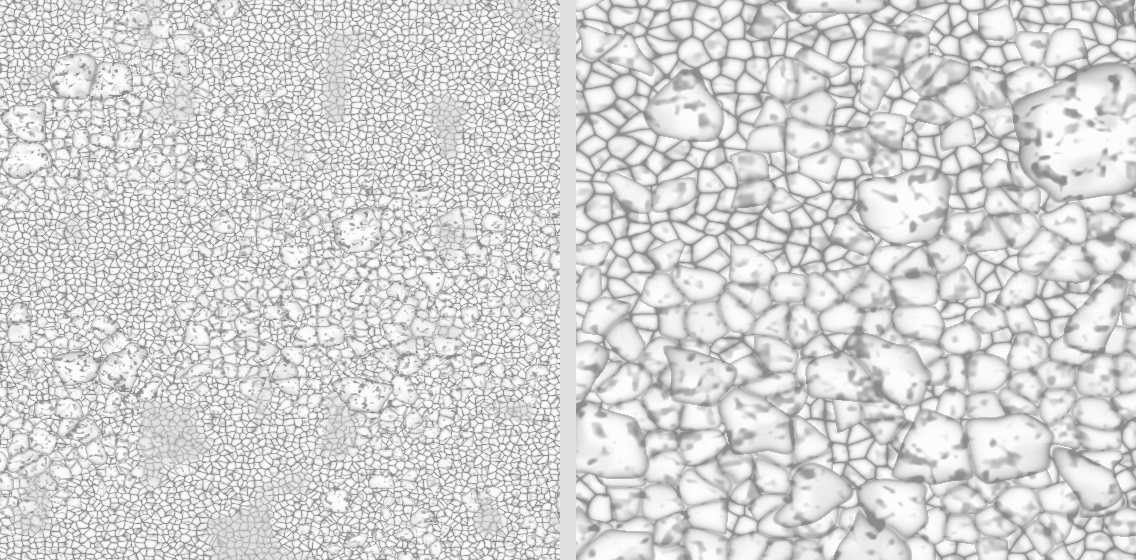
Left: the whole. Right: its middle third, enlarged.
Reproduce this texture map procedurally as a WebGL 2 fragment shader.

```glsl
#version 300 es
precision highp float;
precision highp int;

uniform vec2 u_resolution;
out vec4 fragColor;

// Integer hash: two random values per lattice cell
vec2 hash2(vec2 cell) {
    uvec2 v = uvec2(ivec2(cell)) * 1664525u + 1013904223u;
    v.x += v.y * 1664525u;
    v.y += v.x * 1664525u;
    v ^= v >> 16u;
    v.x += v.y * 1664525u;
    v.y += v.x * 1664525u;
    v ^= v >> 16u;
    return vec2(v & 65535u) / 65535.0;
}

float noise(vec2 p) {
    vec2 cell = floor(p), f = fract(p);
    f = f * f * (3.0 - 2.0 * f);
    float low = mix(hash2(cell).x, hash2(cell + vec2(1, 0)).x, f.x);
    float high = mix(hash2(cell + vec2(0, 1)).x, hash2(cell + vec2(1, 1)).x, f.x);
    return mix(low, high, f.y);
}

vec2 grainCentre(vec2 cell) {
    return cell + 0.5 + 0.86 * (hash2(cell) - 0.5);
}

// Rounded distance to the grain border in x, grain cell in yz
vec3 grain(vec2 p) {
    vec2 base = floor(p), nearest = base, toNearest = vec2(9);
    for (int y = -1; y <= 1; y++)
    for (int x = -1; x <= 1; x++) {
        vec2 cell = base + vec2(x, y);
        vec2 offset = grainCentre(cell) - p;
        if (dot(offset, offset) < dot(toNearest, toNearest)) {
            toNearest = offset;
            nearest = cell;
        }
    }
    float borders = 0.0;
    for (int y = -2; y <= 2; y++)
    for (int x = -2; x <= 2; x++) {
        if (x == 0 && y == 0) continue;
        vec2 offset = grainCentre(nearest + vec2(x, y)) - p;
        float d = dot(0.5 * (offset + toNearest), normalize(offset - toNearest));
        borders += exp(-18.0 * d);
    }
    return vec3(-log(borders) / 18.0, nearest);
}

// Dark groove rising to a pale, worn top
float grainTone(float d, float scale) {
    return 0.99 - 0.42 * exp(-max(d, 0.0) * 11.0 * pow(85.0 / scale, 0.4));
}

void main() {
    vec2 p = gl_FragCoord.xy / min(u_resolution.x, u_resolution.y);

    // Uneven outlines, slightly wider than tall
    vec2 wobble = vec2(noise(p * 65.0), noise(p * 65.0 + 131.0)) - 0.5;
    vec2 q = p * vec2(0.9, 1.08) + 0.006 * wobble;

    // Bed of fine grains
    float tone = grainTone(grain(q * 85.0).x, 85.0);
    float stoniness = 0.0;

    // Scattered stones, each layer larger and rarer
    float scale = 52.0, share = 0.75;
    for (int layer = 1; layer <= 3; layer++) {
        vec2 shift = vec2(37.3, 71.7) * float(layer);
        vec3 stone = grain(q * scale + shift);
        vec2 place = (stone.yz - shift) / scale;
        float crowding = smoothstep(0.25, 0.75, noise(place * 5.0 + 19.0));
        if (hash2(stone.yz + 503.0).y < share * crowding) {
            float edge = 0.0012 * scale;
            float cover = smoothstep(-edge, edge, stone.x);
            tone = mix(tone, grainTone(stone.x, scale), cover);
            stoniness = mix(stoniness, float(layer) / 3.0, cover);
        }
        scale *= 0.53;
        share *= 0.4;
    }

    // Pits and gentle relief on the surfaces
    float pits = 0.6 * noise(q * 175.0) + 0.4 * noise(q * 290.0 + 47.0);
    tone -= (0.18 + 0.22 * stoniness) * smoothstep(0.5, 0.88, pits);
    tone -= 0.10 * stoniness * smoothstep(0.45, 0.9, noise(q * 70.0 + 83.0));

    // Soft patches of dust between the stones
    float dust = smoothstep(0.7, 0.92, noise(p * 15.0 + 211.0));
    tone = mix(tone, 0.8, 0.55 * dust * (1.0 - stoniness));

    fragColor = vec4(vec3(clamp(tone, 0.55, 0.99)), 1.0);
}
```
